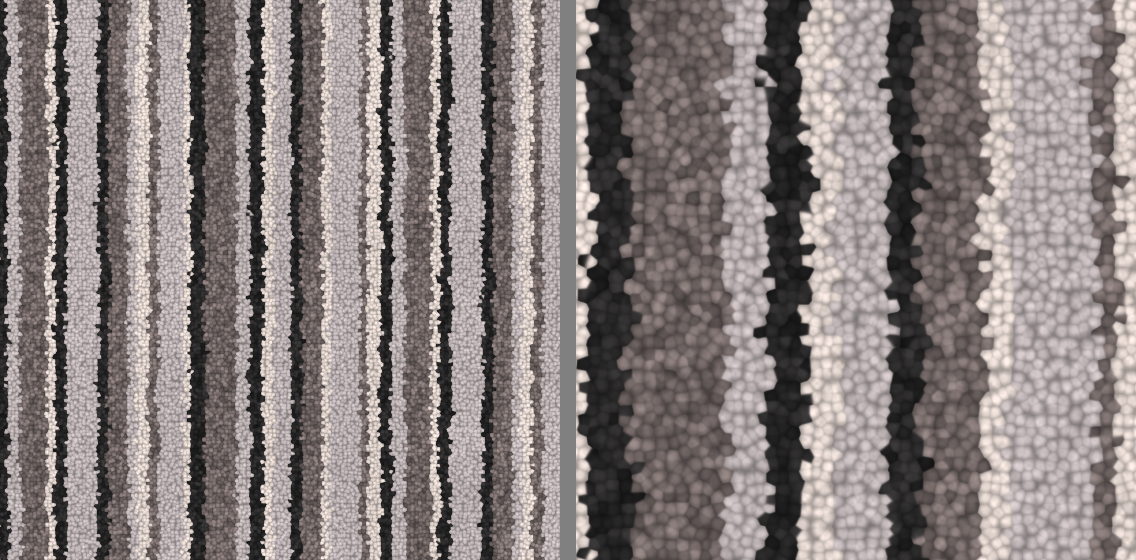
Left: the whole. Right: its middle third, enlarged.
Write a Shadertoy shader that draws this texture.

```glsl
// Striped loop-pile carpet: a repeating run of vertical stripes in four yarns.
// Jittered cells act as tufts; each takes the yarn of the stripe under its
// centre, so the borders turn ragged, and blended cells keep edges smooth.

#define TUFTS 150.0        // tufts across the canvas
#define UNIT (1.0 / 768.0) // unit of the stripe widths
#define PERIOD 527.0       // width of one full run of stripes
#define OFFSET 5.0         // part of the run cut off at the left
#define WOBBLE 6.0         // slow wander of the stripe borders
#define STRAY 5.0          // scatter of single tufts across borders
#define SOFTNESS 13.0      // higher gives crisper tufts
#define BLACK vec3(0.155, 0.150, 0.152)
#define BROWN vec3(0.445, 0.402, 0.395)
#define GREY  vec3(0.735, 0.695, 0.700)
#define CREAM vec3(0.865, 0.815, 0.790)

const int STRIPES = 25;

// Stripe widths from left to right
const float widths[STRIPES] = float[](
    15., 18., 37., 11., 15., 44., 14., 26., 12., 17., 13., 35., 9.,
    20., 43., 19., 18., 14., 24., 14., 28., 12., 41., 10., 18.);

// Yarn of each stripe: 0 black, 1 brown, 2 grey, 3 cream
const int yarns[STRIPES] = int[](
    0, 2, 1, 3, 0, 2, 0, 1, 2, 3, 1, 2, 3,
    0, 1, 2, 0, 3, 2, 0, 1, 3, 2, 1, 3);

vec2 hash2(vec2 p) {
    vec3 q = fract(p.xyx * vec3(0.1031, 0.1030, 0.0973));
    q += dot(q, q.yzx + 33.33);
    return fract((q.xx + q.yz) * q.zy);
}

float noise(vec2 p) {
    vec2 i = floor(p), f = fract(p);
    f = f * f * (3.0 - 2.0 * f);
    float low = mix(hash2(i).x, hash2(i + vec2(1, 0)).x, f.x);
    float high = mix(hash2(i + vec2(0, 1)).x, hash2(i + vec2(1, 1)).x, f.x);
    return mix(low, high, f.y);
}

// Yarn index at a horizontal position within the run
int yarnAt(float x) {
    x = mod(x, PERIOD);
    for (int i = 0; i < STRIPES; i++) {
        x -= widths[i];
        if (x < 0.0) return yarns[i];
    }
    return yarns[STRIPES - 1];
}

// Colour of one tuft, with the heathering of its yarn
vec3 tuftColour(vec2 centre, vec2 rnd) {
    float wander = noise(centre * vec2(22.0, 34.0) + 7.0) - 0.5;
    float x = centre.x / UNIT + OFFSET + WOBBLE * wander + STRAY * (rnd.x - 0.5);
    int yarn = yarnAt(x);
    float spread = rnd.y - 0.5;
    if (yarn == 0) return BLACK * (1.0 + 0.75 * spread);
    if (yarn == 1) return BROWN * (1.0 + 0.50 * spread);
    if (yarn == 2) return GREY * (1.0 + 0.12 * spread);
    return CREAM * (1.0 + 0.08 * spread);
}

void mainImage(out vec4 fragColor, in vec2 fragCoord) {
    vec2 uv = fragCoord / iResolution.xy;
    vec2 p = uv * TUFTS;
    vec2 cell = floor(p);

    // Blend the nearby tufts by distance
    vec3 sum = vec3(0.0);
    float total = 0.0, nearest = 4.0;
    for (int j = -1; j <= 1; j++)
    for (int i = -1; i <= 1; i++) {
        vec2 id = cell + vec2(i, j);
        vec2 centre = id + 0.5 + 0.75 * (hash2(id + 11.0) - 0.5);
        vec2 d = p - centre;
        float d2 = dot(d, d);
        float weight = exp(-SOFTNESS * d2);
        sum += weight * tuftColour(centre / TUFTS, hash2(id + 271.0));
        total += weight;
        nearest = min(nearest, d2);
    }
    vec3 col = sum / max(total, 1e-6);

    // Rounded tufts with shaded gaps, lit slightly from above
    float gap = smoothstep(0.15, 0.85, sqrt(nearest));
    col *= mix(1.08, 0.74, gap);

    // Fine fibre and slow unevenness of the pile
    col *= 1.0 + 0.14 * (noise(uv * 390.0) - 0.5);
    col *= 1.0 + 0.05 * (noise(uv * 9.0 + 3.0) - 0.5);

    fragColor = vec4(clamp(col, 0.0, 1.0), 1.0);
}
```
